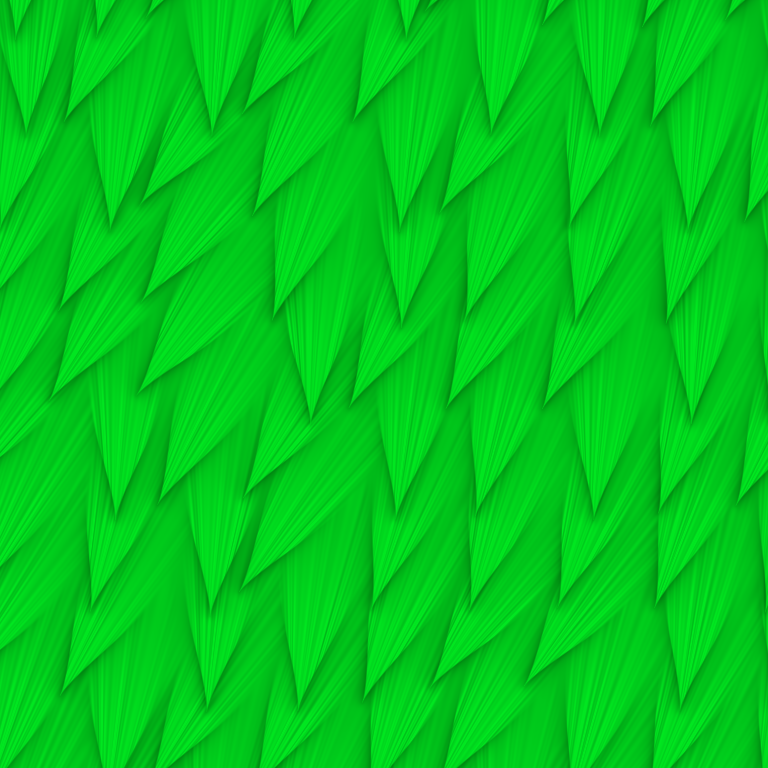
Reproduce this pattern procedurally as a WebGL 2 fragment shader.

```glsl
#version 300 es
precision highp float;

uniform vec2 u_resolution;
out vec4 fragColor;

float hash(vec2 cell) {
    vec3 q = fract(cell.xyx * vec3(0.1031, 0.1030, 0.0973));
    q += dot(q, q.yzx + 33.33);
    return fract((q.x + q.y) * q.z);
}

// Half width of a leaf at a distance along its axis from the tip
float halfWidth(float along) {
    float bulge = sin(3.1416 * clamp(along / 3.7, 0.0, 1.0));
    return 0.47 * pow(max(bulge, 0.0), 1.35);
}

// Straight ribs fanning from below the tip, in uneven widths and strengths
float ribs(float side, float along, float seed) {
    float across = side / (0.12 + 0.26 * max(along, 0.0));
    float phase = seed * 40.0;
    float broad = sin(across * 15.0 + phase + sin(across * 6.0 + phase));
    float medium = sin(across * 34.0 + phase * 1.7 + 1.5 * sin(across * 8.0 + phase));
    float fine = sin(across * 63.0 + phase * 2.3 + 2.0 * sin(across * 11.0))
               * smoothstep(0.2, 0.8, along);
    float patches = 0.7 + 0.3 * sin(across * 4.0 + phase * 3.1);
    float fade = smoothstep(0.0, 0.25, along) * mix(1.0, 0.4, smoothstep(0.7, 1.8, along));
    return (0.4 * broad + 0.7 * medium + 0.5 * fine) * patches * fade;
}

void main() {
    vec2 p = gl_FragCoord.xy / u_resolution.y * 8.0 + vec2(0.17, 0.42);
    float pixel = 8.0 / u_resolution.y;
    vec2 home = floor(p);
    float green = 0.77;

    // Paint from the lowest row up, so upper leaves overlap lower ones
    for (int row = -2; row <= 2; row++) {
        for (int col = 2; col >= -2; col--) {
            vec2 cell = home + vec2(col, row);
            float seed = hash(cell + 17.0);
            float lean = 0.03 + 0.62 * hash(cell + 71.0);
            vec2 axis = vec2(sin(lean), cos(lean));

            // Leaf frame: each leaf swings about a pivot in its cell
            vec2 rel = p - cell - 0.5;
            float along = dot(rel, axis) + 1.5;
            float side = dot(rel, vec2(axis.y, -axis.x));
            float width = halfWidth(along);
            float edge = along > 0.0 ? 0.94 * (abs(side) - width)
                                     : length(vec2(side, along));

            // Soft shadow on the leaves beneath, deepest around the tip
            float reach = 1.0 - smoothstep(0.2, 1.5, along);
            float dist = max(edge, 0.0);
            float shadow = 0.12 * exp(-dist * 7.0) + 0.24 * exp(-dist * 22.0);
            shadow *= reach * smoothstep(-0.15, 0.15, along);
            green *= 1.0 - shadow;

            // Leaf surface, duller towards the root and the rims
            float surface = mix(0.865, 0.795, smoothstep(0.4, 2.2, along));
            surface += 0.095 * ribs(side, along, seed);
            surface -= 0.03 * smoothstep(0.6, 1.0, abs(side) / max(width, 0.01));

            // Edges are crisp at the tip and melt away towards the root
            float blur = pixel + 0.09 * smoothstep(0.7, 1.7, along);
            float cover = 1.0 - smoothstep(-blur, pixel, edge);
            cover *= 1.0 - smoothstep(2.4, 3.2, along);
            green = mix(green, surface, cover);
        }
    }

    green = clamp(green, 0.45, 0.9);
    fragColor = vec4(0.0, green, 0.16 * green - 0.02, 1.0);
}
```
